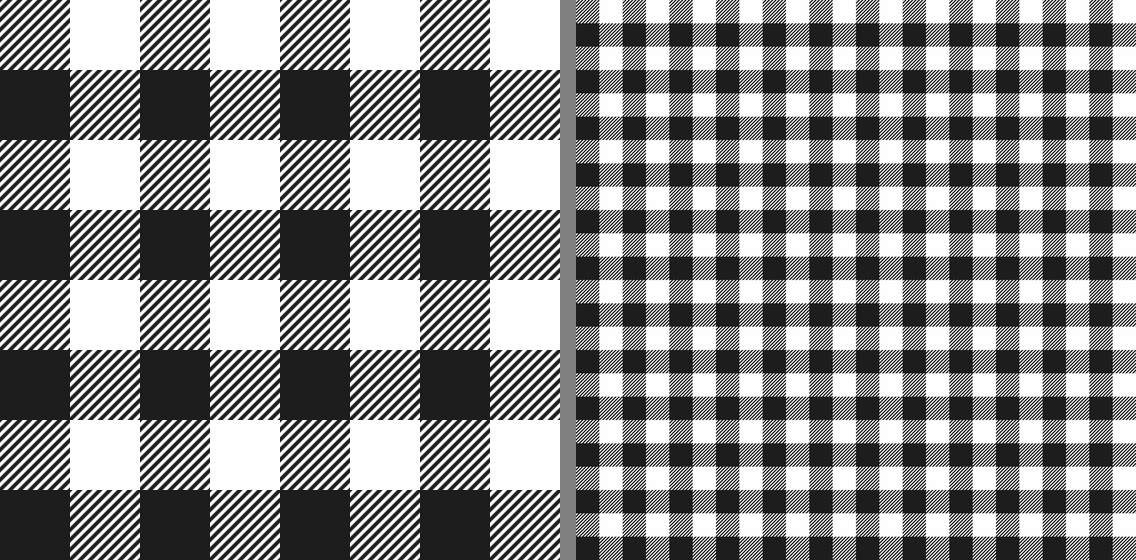
Left: one tile. Right: repeated 3 by 3.
A WebGL 1 fragment shader for this pattern:

```glsl
precision highp float;
// Gingham check: four repeats each way of solid dark, solid light and
// diagonally hatched squares. Dark columns cross dark rows; where only one
// of them is present, thin rising stripes fill the square.

uniform vec2 u_resolution;

const float REPEATS = 4.0;             // pairs of checks across and down
const float STRIPES_PER_REPEAT = 14.0; // seven stripes along each check
const float STRIPE_WIDTH = 0.53;       // dark share of one stripe period
const vec3 INK = vec3(0.115);
const vec3 PAPER = vec3(0.995);

// Coverage of a band of the given width, centred in a period of one.
float band(float t, float centre, float width, float blur) {
    float fromCentre = abs(fract(t - centre + 0.5) - 0.5);
    return clamp((0.5 * width - fromCentre) / blur + 0.5, 0.0, 1.0);
}

// Dark stripes rising to the right, with one along each check's diagonal.
float hatch(vec2 p, float pixel) {
    float t = (p.x - p.y) * STRIPES_PER_REPEAT;
    float blur = 1.7 * pixel * STRIPES_PER_REPEAT;
    return band(t, 0.0, STRIPE_WIDTH, blur);
}

// Solid ink where both bands cross, hatching where exactly one is present.
float gingham(vec2 p, float pixel) {
    float column = band(p.x, 0.25, 0.5, pixel);
    float row = band(p.y, 0.25, 0.5, pixel);
    float both = column * row;
    float single = column + row - 2.0 * both;
    return both + single * hatch(p, pixel);
}

void main() {
    vec2 p = gl_FragCoord.xy / u_resolution * REPEATS;
    float pixel = REPEATS / min(u_resolution.x, u_resolution.y);
    gl_FragColor = vec4(mix(PAPER, INK, gingham(p, pixel)), 1.0);
}
```
